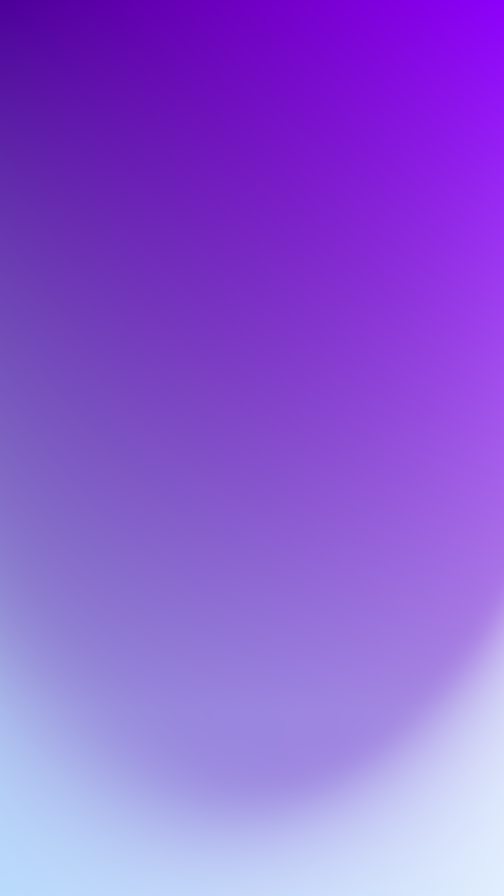
A Shadertoy shader for this background:

```glsl
// Violet gradient backdrop with a curved lower rim that fades into pale blue light.

#define RIM_LOW_X 0.45
#define RIM_LOW_Y 0.11
#define RIM_BEND 0.66
#define RIM_FLARE 1.1
#define SOFT_LEFT 0.042
#define SOFT_RIGHT 0.009
#define LIGHT_FADE 0.064

// Quadratic curve through a, b and c at t = 0, 0.5 and 1
vec3 through(vec3 a, vec3 b, vec3 c, float t) {
    return a * (1.0 - t) * (1.0 - 2.0 * t)
         + b * 4.0 * t * (1.0 - t)
         + c * t * (2.0 * t - 1.0);
}

// Violet body: three vertical ramps blended across the width
vec3 violetBody(vec2 uv) {
    float depth = min((1.0 - uv.y) / 0.66, 1.2);
    vec3 left   = through(vec3(0.30, 0.00, 0.60), vec3(0.43, 0.27, 0.71), vec3(0.54, 0.48, 0.80), depth);
    vec3 middle = through(vec3(0.44, 0.00, 0.77), vec3(0.48, 0.19, 0.77), vec3(0.56, 0.42, 0.83), depth);
    vec3 right  = through(vec3(0.55, 0.00, 0.98), vec3(0.62, 0.24, 0.94), vec3(0.66, 0.46, 0.90), depth);
    return through(left, middle, right, uv.x);
}

// Approximate distance below the curved rim, in canvas heights
float depthBelowRim(vec2 uv, float aspect) {
    float dx = uv.x - RIM_LOW_X;
    float rim = RIM_LOW_Y + RIM_BEND * dx * dx + RIM_FLARE * pow(abs(dx), 6.0);
    float slope = 2.0 * RIM_BEND * dx / aspect;
    return (rim - uv.y) / sqrt(1.0 + slope * slope);
}

void mainImage(out vec4 fragColor, in vec2 fragCoord) {
    vec2 uv = fragCoord / iResolution.xy;
    float below = depthBelowRim(uv, iResolution.x / iResolution.y);

    // The rim is hazy on the left and crisp on the right
    float softness = mix(SOFT_LEFT, SOFT_RIGHT, smoothstep(0.0, 0.75, uv.x));
    float reach = softness * log(1.0 + exp(below / softness));
    float light = 1.0 - exp(-reach / LIGHT_FADE);

    vec3 paleLight = mix(vec3(0.74, 0.88, 1.0), vec3(0.89, 0.95, 1.0), uv.x);
    vec3 color = mix(violetBody(uv), paleLight, light);
    fragColor = vec4(clamp(color, 0.0, 1.0), 1.0);
}
```
